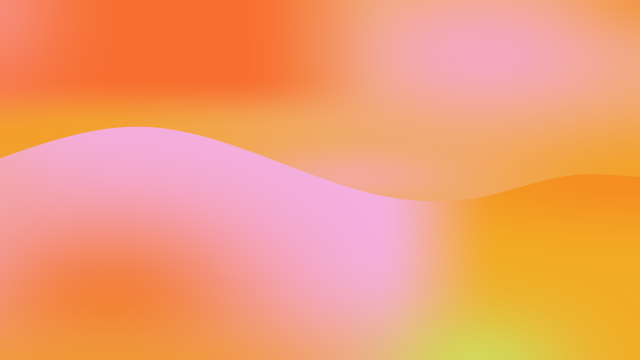
Write a WebGL 2 fragment shader that draws this background.

```glsl
#version 300 es
precision highp float;
// Draws a warm two-layer gradient: soft colour glows above and below a smooth wave.

uniform vec2 u_resolution;
out vec4 fragColor;

const vec3 PEACH  = vec3(0.945, 0.67, 0.43);
const vec3 AMBER  = vec3(0.95, 0.63, 0.14);
const vec3 OCHRE  = vec3(0.94, 0.60, 0.20);
const vec3 GOLD   = vec3(0.95, 0.67, 0.14);
const vec3 ORANGE = vec3(0.97, 0.43, 0.18);
const vec3 RUST   = vec3(0.955, 0.48, 0.22);
const vec3 TANGERINE = vec3(0.96, 0.54, 0.13);
const vec3 SALMON = vec3(0.97, 0.55, 0.48);
const vec3 ROSE   = vec3(0.955, 0.66, 0.75);
const vec3 BLUSH  = vec3(0.95, 0.66, 0.66);
const vec3 ORCHID = vec3(0.957, 0.69, 0.89);
const vec3 LIME   = vec3(0.82, 0.85, 0.36);

const float CREST = 0.648;          // height of the left crest
const float LEFT_DROP = 0.198;      // rise towards the left crest
const float TROUGH_DROP = 0.206;    // fall from crest to trough
const float RIGHT_RISE = 0.074;     // rise to the right crest
const float RIGHT_DROP = 0.02;      // slight fall after it

// Elliptical falloff: one at the centre, fading over the two radii.
float glow(vec2 p, vec2 centre, vec2 radius) {
  vec2 d = (p - centre) / radius;
  return exp(-dot(d, d));
}

// Height of the wave, built from eased slopes.
float waveHeight(float x) {
  return CREST
    - LEFT_DROP * (1.0 - smoothstep(-0.25, 0.215, x))
    - TROUGH_DROP * smoothstep(0.215, 0.67, x)
    + RIGHT_RISE * smoothstep(0.70, 0.92, x)
    - RIGHT_DROP * smoothstep(0.92, 1.1, x);
}

// Sky: peach with amber sides, a rose glow and an orange block.
vec3 upperLayer(vec2 p) {
  vec3 c = PEACH;
  c = mix(c, AMBER, glow(p, vec2(0.0, 0.63), vec2(0.4, 0.2)));
  c = mix(c, AMBER, 0.95 * glow(p, vec2(1.0, 0.5), vec2(0.22, 0.18)));
  c = mix(c, ROSE, glow(p, vec2(0.76, 0.85), vec2(0.22, 0.18)));
  c = mix(c, BLUSH, 0.8 * glow(p, vec2(0.55, 0.51), vec2(0.14, 0.07)));
  c = mix(c, TANGERINE, 0.6 * glow(p, vec2(1.02), vec2(0.12)));
  float block = smoothstep(0.64, 0.79, p.y) * (1.0 - smoothstep(0.36, 0.63, p.x));
  c = mix(c, ORANGE, block);
  return mix(c, SALMON, glow(p, vec2(-0.02, 1.0), vec2(0.12, 0.25)));
}

// Hill: orchid with a rust glow, ochre foot, golden right side and lime base.
vec3 lowerLayer(vec2 p) {
  vec3 c = ORCHID;
  c = mix(c, BLUSH, 0.7 * glow(p, vec2(-0.03, 0.48), vec2(0.12, 0.2)));
  c = mix(c, RUST, glow(p, vec2(0.17, 0.15), vec2(0.24, 0.27)));
  c = mix(c, OCHRE, glow(p, vec2(0.15, -0.05), vec2(0.5, 0.18)));
  vec3 golden = mix(GOLD, TANGERINE, 0.9 * glow(p, vec2(1.0, 0.5), vec2(0.35, 0.13)));
  c = mix(c, golden, smoothstep(0.58, 0.79, p.x));
  return mix(c, LIME, glow(p, vec2(0.75, -0.03), vec2(0.15, 0.17)));
}

void main() {
  vec2 p = gl_FragCoord.xy / u_resolution;
  float edge = (p.y - waveHeight(p.x)) * u_resolution.y;
  float above = clamp(edge + 0.5, 0.0, 1.0);
  fragColor = vec4(mix(lowerLayer(p), upperLayer(p), above), 1.0);
}
```
